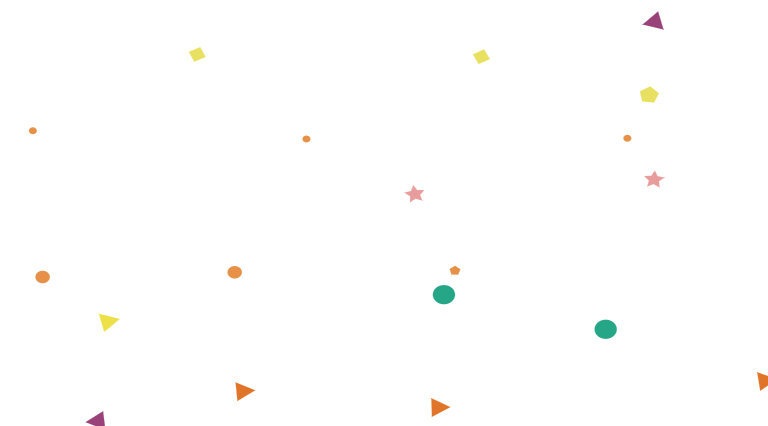
A WebGL 2 fragment shader for this background:

```glsl
#version 300 es
precision highp float;
// Sparse confetti of small coloured discs, polygons and stars on white.

uniform vec2 u_resolution;
out vec4 outColor;

const float PI = 3.14159;
const int PIECE_COUNT = 19;
const float STRETCH = 1.16;  // horizontal widening of every piece

const vec3 WHITE = vec3(1.0);
const vec3 GREEN = vec3(0.14, 0.65, 0.53);
const vec3 YELLOW = vec3(0.91, 0.88, 0.38);
const vec3 LEMON = vec3(0.93, 0.88, 0.28);
const vec3 ORANGE = vec3(0.88, 0.46, 0.16);
const vec3 APRICOT = vec3(0.90, 0.57, 0.28);
const vec3 PURPLE = vec3(0.60, 0.26, 0.48);
const vec3 PINK = vec3(0.91, 0.61, 0.61);

// Per kind: corners (0 = disc), radius, notch radius ratio, base angle.
const vec4 SHAPES[10] = vec4[10](
    vec4(3.0, 0.0255, 0.5, 0.2),
    vec4(0.0, 0.008, 1.0, 0.0),
    vec4(0.0, 0.0225, 1.0, 0.0),
    vec4(4.0, 0.0182, 0.7071, 1.02),
    vec4(0.0, 0.0146, 1.0, 0.0),
    vec4(3.0, 0.0255, 0.5, 1.36),
    vec4(5.0, 0.0215, 0.5, 1.7),
    vec4(3.0, 0.0255, 0.5, 0.2),
    vec4(5.0, 0.0205, 0.809, 1.57),
    vec4(5.0, 0.0115, 0.809, 1.57));

const vec3 TINTS[10] = vec3[10](ORANGE, APRICOT, GREEN, YELLOW, APRICOT,
                                PURPLE, PINK, LEMON, YELLOW, APRICOT);

vec3 hash31(float n) {
    vec3 p = fract(n * vec3(0.1031, 0.1030, 0.0973) + 0.37);
    p += dot(p, p.yzx + 33.33);
    return fract((p.xxy + p.yzz) * p.zyx);
}

vec2 rotate(vec2 p, float angle) {
    float c = cos(angle), s = sin(angle);
    return vec2(c * p.x + s * p.y, c * p.y - s * p.x);
}

// Distance to a star; a notch ratio of cos(PI / corners) gives a polygon.
float starDistance(vec2 p, float corners, float radius, float notch) {
    float halfSector = PI / corners;
    float angle = atan(p.y, p.x) + 2.0 * PI;
    float folded = abs(mod(angle + halfSector, 2.0 * halfSector) - halfSector);
    vec2 q = length(p) * vec2(cos(folded), sin(folded));
    vec2 tip = vec2(radius, 0.0);
    vec2 inner = radius * notch * vec2(cos(halfSector), sin(halfSector));
    vec2 edge = normalize(inner - tip);
    return dot(q - tip, vec2(edge.y, -edge.x));
}

float pieceDistance(vec2 p, vec4 shape, float turn) {
    p.x /= STRETCH;
    if (shape.x < 1.0) return length(p) - shape.y;
    return starDistance(rotate(p, shape.w + turn), shape.x, shape.y, shape.z);
}

// Evenly spread sequence, loosened by random offsets.
vec2 piecePosition(float index, vec2 jitter) {
    vec2 spread = index * vec2(0.7549, 0.5698) + vec2(0.04, 0.12);
    return fract(spread + 0.11 * (jitter - 0.5));
}

void main() {
    vec2 uv = gl_FragCoord.xy / u_resolution.y;
    float aspect = u_resolution.x / u_resolution.y;
    float pixel = 1.0 / u_resolution.y;
    vec3 color = WHITE;

    for (int i = 0; i < PIECE_COUNT; i++) {
        // Seven common kinds cycle first, then the three rare ones.
        int kind = i < 16 ? i % 7 : i - 9;
        vec3 random = hash31(float(i) + 1.0);
        vec2 center = piecePosition(float(i), random.xy) * vec2(aspect, 1.0);
        float turn = 0.5 * (random.z - 0.5);
        float d = pieceDistance(uv - center, SHAPES[kind], turn);
        color = mix(color, TINTS[kind], clamp(0.5 - d / pixel, 0.0, 1.0));
    }
    outColor = vec4(color, 1.0);
}
```
